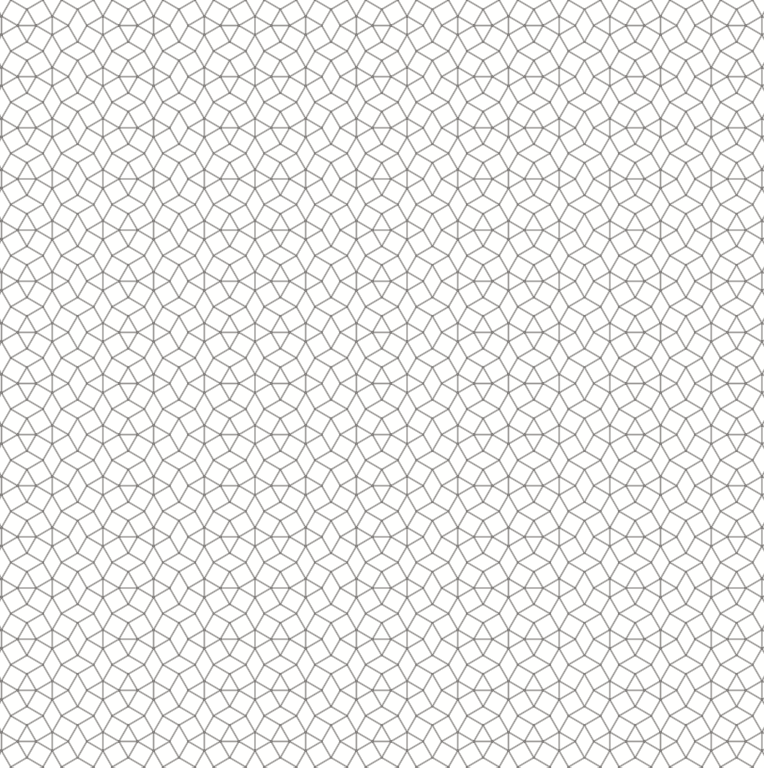
Reproduce this pattern procedurally as a Shadertoy shader.

```glsl
// Distance from p to the segment a-b
float segment(vec2 p, vec2 a, vec2 b) {
    vec2 ab = b - a;
    return length(p - a - ab * clamp(dot(p - a, ab) / dot(ab, ab), 0.0, 1.0));
}

// Soft hairline, in units of one tile edge
float stroke(float d, float halfWidth) {
    return 0.41 * max(1.0 - d / halfWidth, 0.0);
}

void mainImage(out vec4 fragColor, in vec2 fragCoord) {
    // Cell grid, scaled so that every tile edge has length 1
    float cellSize = 1.0 + sqrt(3.0);
    vec2 grid = fragCoord / iResolution.y * vec2(15.15, 15.02) - vec2(0.03, 0.02);
    float column = floor(grid.x);

    // Mirror each cell into one quarter
    vec2 p = abs(fract(grid) - 0.5) * cellSize;
    float mid = cellSize * 0.5;
    float rise = sqrt(3.0) * 0.5;
    float halfWidth = max(0.08, 15.02 * cellSize / iResolution.y);

    // Tilted square; its mirrored copies enclose the rhombi
    vec2 top = vec2(0.0, rise);
    vec2 left = vec2(0.5, 0.0);
    vec2 right = vec2(mid, 0.5);
    vec2 crown = vec2(rise, mid);
    float ink = stroke(segment(p, top, left), halfWidth)
              + stroke(segment(p, left, right), halfWidth)
              + stroke(segment(p, right, crown), halfWidth)
              + stroke(segment(p, crown, top), halfWidth);

    // Upright edge splits each wide rhombus into triangles
    ink += stroke(segment(p, vec2(mid, 0.0), right), halfWidth);

    // Level edge splits the tall rhombus in three of every five columns
    float splitColumn = 1.0 - mod(mod(column, 5.0), 2.0);
    ink += splitColumn * stroke(segment(p, vec2(0.0), left), halfWidth);

    // Warm grey ink on paper, capped where strokes meet
    vec3 paper = vec3(1.0, 1.0, 0.995);
    fragColor = vec4(paper * (1.0 - min(ink, 0.49) * vec3(0.98, 1.0, 1.015)), 1.0);
}
```
